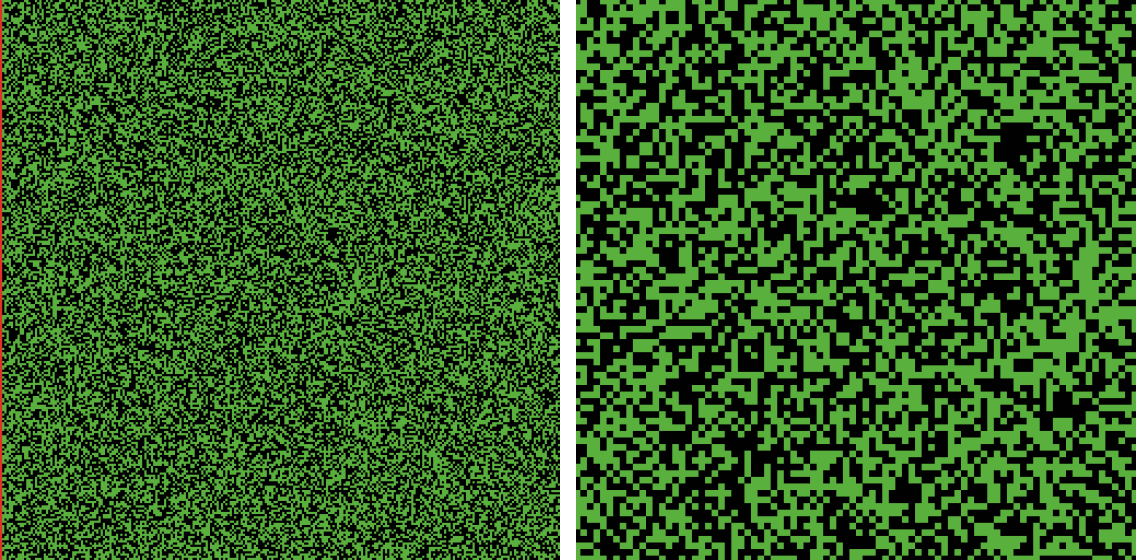
Left, the full canvas; right, a detail of the centre.
Give the GLSL for this texture, as a WebGL 1 fragment shader.

```glsl
precision highp float;
// Draws a fine grid of randomly lit green and black cells with a thin red strip on the left.

uniform vec2 u_resolution;

const float CELLS = 256.0;        // cells along the canvas height
const float GREEN_SHARE = 0.5;    // chance that a cell is lit
const float STRIP_CELLS = 1.0;    // width of the red strip, in cells
const float SEED = 17.0;
const vec3 BLACK = vec3(0.006, 0.002, 0.002);
const vec3 GREEN = vec3(0.35, 0.69, 0.24);
const vec3 RED = vec3(0.87, 0.20, 0.15);

// Uniform random value in 0..1 for each cell
float hash(vec2 cell) {
  vec3 p = fract((cell.xyx + SEED) * vec3(0.1031, 0.1030, 0.0973));
  p += dot(p, p.yzx + 33.33);
  return fract((p.x + p.y) * p.z);
}

vec3 cellColor(vec2 cell) {
  vec3 grain = mix(BLACK, GREEN, step(hash(cell), GREEN_SHARE));
  return mix(RED, grain, step(STRIP_CELLS, cell.x));
}

void main() {
  // Pixel footprint, measured in cells
  float footprint = CELLS / u_resolution.y;
  vec2 center = gl_FragCoord.xy * footprint;
  vec2 lowCell = floor(center - 0.5 * footprint);
  vec2 highCell = floor(center + 0.5 * footprint);

  // Box filter: weigh neighbouring cells by the area they cover
  vec2 cover = clamp((center + 0.5 * footprint - highCell) / footprint, 0.0, 1.0);
  vec3 lower = mix(cellColor(lowCell), cellColor(vec2(highCell.x, lowCell.y)), cover.x);
  vec3 upper = mix(cellColor(vec2(lowCell.x, highCell.y)), cellColor(highCell), cover.x);

  gl_FragColor = vec4(mix(lower, upper, cover.y), 1.0);
}
```
